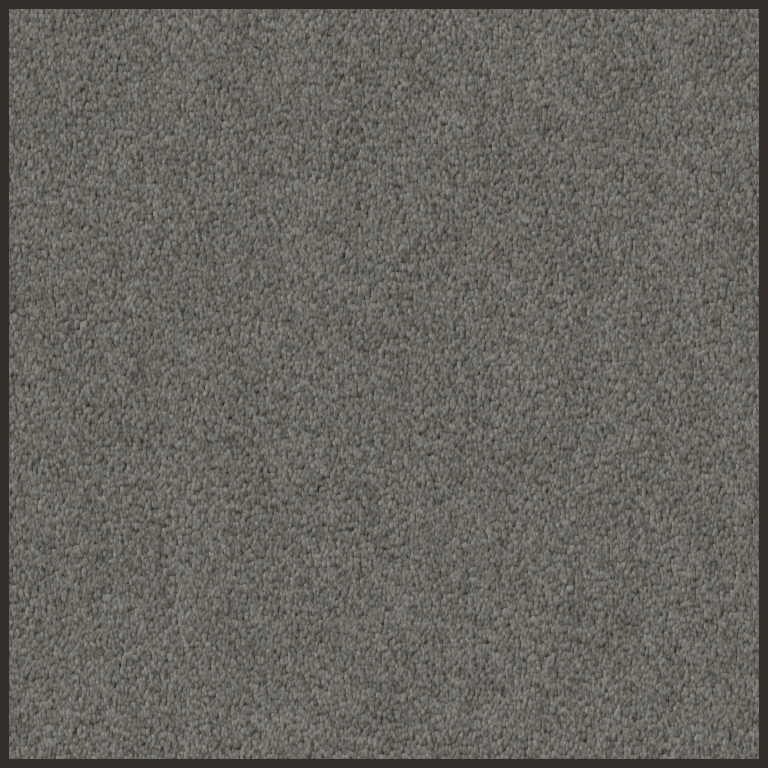
A three.js fragment shader for this texture:

```glsl
// Short-pile grey carpet inside a thin dark border.
// Small cellular tufts, lit from the upper left, give crisp grains; stretched
// gradient noise adds sparse pits, fibres and a faint large-scale mottling.

#define PILE_COLOR    vec3(0.417, 0.408, 0.385)
#define BORDER_COLOR  vec3(0.200, 0.180, 0.160)
#define BORDER_WIDTH  0.0118
#define TUFT_GRID     vec2(255.0, 172.0)
#define TUFT_BLEND    11.0
#define TONE_AMOUNT   0.12
#define GAP_AMOUNT    0.12
#define RELIEF_AMOUNT 0.115
#define PIT_AMOUNT    0.13
#define FIBRE_AMOUNT  0.065
#define MOTTLE_AMOUNT 0.024
#define TINT_AMOUNT   0.024

varying vec2 vUv;

vec3 hash3(vec2 p) {
  vec3 q = fract(vec3(p.xyx) * vec3(0.1031, 0.1030, 0.0973));
  q += dot(q, q.yxz + 33.33);
  return fract((q.xxy + q.yzz) * q.zyx);
}

vec2 gradientAt(vec2 cell) {
  float angle = 6.2832 * hash3(cell + 17.0).x;
  return vec2(cos(angle), sin(angle));
}

float gradientNoise(vec2 p) {
  vec2 i = floor(p);
  vec2 f = p - i;
  vec2 u = f * f * f * (f * (f * 6.0 - 15.0) + 10.0);
  vec2 e = vec2(0.0, 1.0);
  float low = mix(dot(gradientAt(i), f),
                  dot(gradientAt(i + e.yx), f - e.yx), u.x);
  float high = mix(dot(gradientAt(i + e.xy), f - e.xy),
                   dot(gradientAt(i + e.yy), f - e.yy), u.x);
  return mix(low, high, u.y);
}

// Returns tuft tone, tint, squared distance to the centre and lit slope.
vec4 tufts(vec2 p) {
  const vec2 lightDirection = vec2(-0.8, 0.6);
  vec2 cell = floor(p);
  vec2 yarn = vec2(0.0);
  float slope = 0.0;
  float total = 0.0;
  for (int y = -1; y <= 1; y++) {
    for (int x = -1; x <= 1; x++) {
      vec2 neighbour = cell + vec2(float(x), float(y));
      vec2 fromTuft = p - neighbour - hash3(neighbour).xy;
      float weight = exp(-TUFT_BLEND * dot(fromTuft, fromTuft));
      yarn += weight * hash3(neighbour + 91.0).xy;
      slope += weight * dot(fromTuft, lightDirection);
      total += weight;
    }
  }
  return vec4(yarn / total - 0.5, -log(total) / TUFT_BLEND, slope / total);
}

void main() {
  // Lean and gently bend the pile so that no grid shows.
  vec2 p = vUv;
  p.x += 0.12 * p.y;
  p += 0.0015 * vec2(gradientNoise(vUv * 60.0), gradientNoise(vUv * 60.0 + 70.0));

  // Grains, sparse dark pits, fine fibres and broad mottling.
  vec4 tuft = tufts(p * TUFT_GRID);
  vec2 turned = mat2(0.98, 0.20, -0.20, 0.98) * vUv;
  float pits = gradientNoise(turned * vec2(205.0, 120.0) + 40.0);
  pits -= 0.7 * pits * pits - 0.035;
  float fibres = gradientNoise(p * vec2(330.0, 220.0) + 80.0);
  float mottle = gradientNoise(vUv * vec2(14.0, 8.0))
               + gradientNoise(vUv * vec2(36.0, 22.0) + 20.0)
               + gradientNoise(turned * vec2(85.0, 50.0) + 30.0);

  float shade = TONE_AMOUNT * tuft.x
              - GAP_AMOUNT * (tuft.z - 0.14)
              + RELIEF_AMOUNT * tuft.w
              + PIT_AMOUNT * pits
              + FIBRE_AMOUNT * fibres
              + MOTTLE_AMOUNT * mottle;

  // Warm and cool yarns share the same lightness.
  vec3 carpet = PILE_COLOR + shade + TINT_AMOUNT * tuft.y * vec3(1.0, -0.2, -0.6);

  // Border around the square.
  vec2 toSide = min(vUv, 1.0 - vUv);
  float inside = smoothstep(-0.0008, 0.0008, min(toSide.x, toSide.y) - BORDER_WIDTH);
  gl_FragColor = vec4(mix(BORDER_COLOR, carpet, inside), 1.0);
}
```
